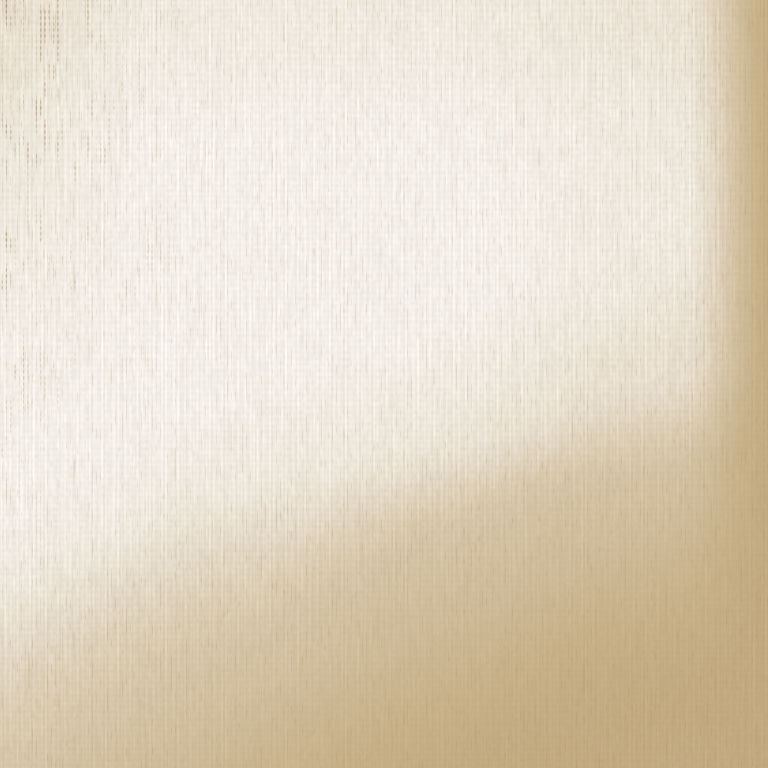
Give the GLSL for this texture, as a three.js fragment shader.

```glsl
#define THREADS 128.0
#define WEAVE_DEPTH 0.013
#define STREAK_DEPTH 0.085
#define FLECK_DEPTH 0.26
#define LIGHT_CLOTH vec3(0.955, 0.938, 0.910)
#define MID_CLOTH vec3(0.825, 0.755, 0.630)
#define DARK_CLOTH vec3(0.750, 0.650, 0.480)
#define FLECK_TINT vec3(0.75, 0.95, 1.25)

varying vec2 vUv;

float hash(vec2 p) {
  return fract(sin(dot(p, vec2(127.1, 311.7))) * 43758.5453);
}

float noise(vec2 p) {
  vec2 i = floor(p);
  vec2 f = fract(p);
  f = f * f * (3.0 - 2.0 * f);
  float low = mix(hash(i), hash(i + vec2(1.0, 0.0)), f.x);
  float high = mix(hash(i + vec2(0.0, 1.0)), hash(i + vec2(1.0, 1.0)), f.x);
  return mix(low, high, f.y);
}

float fbm(vec2 p) {
  float sum = 0.0;
  float gain = 0.5;
  for (int i = 0; i < 4; i++) {
    sum += gain * noise(p);
    p = p * 2.03 + 17.3;
    gain *= 0.5;
  }
  return sum;
}

// Broken upright yarns: each column slides by its own random offset
float yarn(vec2 p, float columns, float breaks) {
  float u = p.x * columns;
  float column = floor(u);
  float offset = 40.0 * hash(vec2(column, columns));
  float profile = sin(3.14159 * fract(u));
  return noise(vec2(column, p.y * breaks + offset)) * profile * profile;
}

// Shade from 0 (lit cloth) to 1 (deepest shadow)
float shadeAt(vec2 p) {
  float edge = 0.115 + 0.50 * p.x - 0.13 * p.x * p.x;
  float softness = mix(0.150, 0.068, smoothstep(0.0, 0.65, p.x));
  float below = edge - p.y + 0.035 * (fbm(p * vec2(8.0, 6.0)) - 0.47);
  float shadow = smoothstep(-softness, softness, below);
  float depth = smoothstep(0.02, 0.42, below + 0.12 * (p.x - 0.5));
  float shade = shadow * mix(0.52, 0.93, depth);

  // Wide halo above the shadow, and faint tan toward the upper left
  shade += 0.17 * (1.0 - shadow) * smoothstep(-0.26, 0.02, below);
  shade += 0.13 * (1.0 - smoothstep(0.0, 0.22, p.x)) * smoothstep(0.4, 1.0, p.y);
  shade += 0.07 * smoothstep(0.80, 1.0, p.y);
  shade += 0.09 * smoothstep(0.55, 0.92, p.x) * (1.0 - shadow);

  // Dark right-hand fold
  float fold = smoothstep(0.885, 1.025, p.x);
  return mix(shade, 0.95, fold);
}

vec3 clothColor(float shade) {
  vec3 color = mix(LIGHT_CLOTH, MID_CLOTH, clamp(shade * 1.75, 0.0, 1.0));
  return mix(color, DARK_CLOTH, clamp((shade - 0.57) / 0.43, 0.0, 1.0));
}

// Fine warp and weft, slightly uneven
float weaveAt(vec2 p) {
  vec2 wobble = vec2(noise(p * vec2(30.0, 9.0)), noise(p * vec2(9.0, 30.0)));
  vec2 phase = 6.28318 * (p * THREADS + 0.5 * wobble);
  return 0.75 * cos(phase.x) + 0.40 * cos(phase.y);
}

// Long slubs, short breaks and grain
float streakAt(vec2 p) {
  float slubs = yarn(p, THREADS * 1.5, 24.0) - 0.25;
  float breaks = yarn(p, THREADS * 1.9, 65.0) - 0.25;
  float grain = noise(p * THREADS * vec2(2.0, 1.6) + 73.0) - 0.5;
  return 0.45 * slubs + 0.35 * breaks + 0.35 * grain;
}

// Worn tan dashes, dense at the left and sparse elsewhere
float fleckAt(vec2 p) {
  float dash = smoothstep(0.38, 0.85, yarn(p, THREADS * 1.4, 42.0));
  float patches = smoothstep(0.34, 0.70, yarn(p + 0.003, 46.0, 17.0) * 0.4
    + noise(p * vec2(30.0, 12.0)) * 0.75);
  float gaps = 0.65 + 0.35 * cos(6.28318 * p.y * THREADS);
  float left = exp(-p.x * 6.5) * smoothstep(0.12, 0.70, p.y);
  float stray = smoothstep(0.55, 0.95, yarn(p + 0.37, THREADS * 1.6, 75.0));
  return dash * gaps * left * mix(0.18, 1.0, patches) + 0.26 * stray;
}

void main() {
  float shade = clamp(shadeAt(vUv), 0.0, 1.0);
  vec3 color = clothColor(shade);

  // Texture softens inside the shadow
  float relief = mix(1.0, 0.45, smoothstep(0.25, 0.8, shade));
  color += relief * WEAVE_DEPTH * weaveAt(vUv);
  color += relief * STREAK_DEPTH * streakAt(vUv) * vec3(0.9, 1.0, 1.2);
  color -= relief * FLECK_DEPTH * fleckAt(vUv) * FLECK_TINT;

  gl_FragColor = vec4(clamp(color, 0.0, 1.0), 1.0);
}
```
